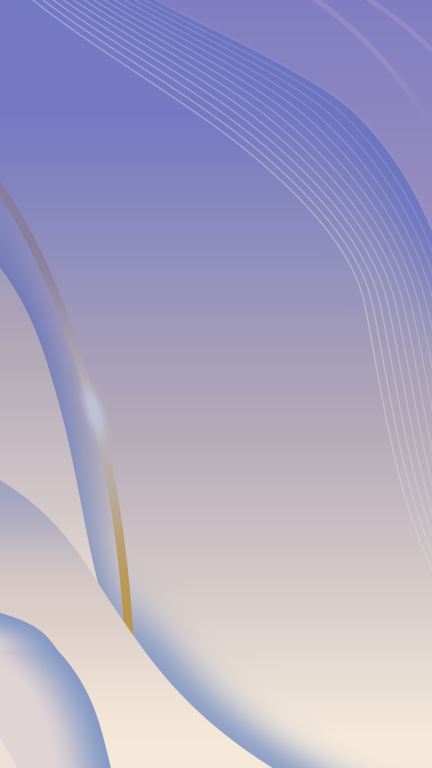
A WebGL 1 fragment shader for this background:

```glsl
precision highp float;
// Dusk-to-cream gradient with curved paper layers, a fine-lined ribbon and a gold strip.

uniform vec2 u_resolution;

// Hermite span; knots are (depth, x, slope). Returns x and slope, extended straight past the ends.
vec2 span(float y, vec3 a, vec3 b) {
  float h = b.x - a.x;
  float inside = clamp(y, a.x, b.x);
  float t = (inside - a.x) / h;
  float m = (b.y - a.y) / h;
  float u = a.z - m, v = b.z - m;
  float x = mix(a.y, b.y, t) + h * t * (1.0 - t) * (u * (1.0 - t) - v * t);
  float slope = m + (1.0 - t) * (1.0 - 3.0 * t) * u + t * (3.0 * t - 2.0) * v;
  return vec2(x + slope * (y - inside), slope);
}

vec2 curve(float y, vec3 a, vec3 b, vec3 c) {
  return y < b.x ? span(y, a, b) : span(y, b, c);
}

// Signed distance to a curve, positive on its right.
float side(float x, vec2 c) {
  return (x - c.x) * inversesqrt(1.0 + c.y * c.y);
}

// Smooth coverage of the region where d is positive.
float cover(float d) {
  float soft = 0.75 / u_resolution.y;
  return smoothstep(-soft, soft, d);
}

vec3 backdrop(float y) {
  vec3 c = mix(vec3(0.455, 0.475, 0.76), vec3(0.70, 0.66, 0.715), clamp((y - 0.15) / 0.4, 0.0, 1.0));
  return mix(c, vec3(0.96, 0.915, 0.855), clamp((y - 0.55) / 0.41, 0.0, 1.0));
}

void main() {
  // Canvas heights, with y measured as depth from the top.
  vec2 p = gl_FragCoord.xy / u_resolution.y;
  p.y = 1.0 - p.y;
  vec3 color = backdrop(p.y);

  // Ribbon: shaded outer edge and the mauve field beyond it
  vec3 innerMid = vec3(0.2, 0.326, 1.2);
  vec3 innerLow = vec3(0.397, 0.475, 0.2);
  vec2 inner = p.y < 0.2
    ? span(p.y, vec3(0.0, 0.043, 1.25), innerMid)
    : curve(p.y, innerMid, innerLow, vec3(0.742, 0.5625, 0.45));
  vec3 outerMid = vec3(0.154, 0.469, 0.95);
  vec3 outerLow = vec3(0.2995, 0.5625, 0.42);
  vec2 outer = p.y < 0.154
    ? span(p.y, vec3(0.0, 0.202, 1.9), outerMid)
    : curve(p.y, outerMid, outerLow, vec3(0.742, 0.667, 0.28));
  float beyond = side(p.x, outer);
  float shade = exp(-pow(beyond / 0.055, 2.0)) * (1.0 - smoothstep(0.25, 0.5, p.y));
  color = mix(color, vec3(0.42, 0.455, 0.755), 0.85 * shade);
  vec3 mauve = mix(vec3(0.505, 0.49, 0.76), vec3(0.59, 0.55, 0.75), clamp(p.y * 3.6, 0.0, 1.0));
  color = mix(color, mauve, cover(beyond));

  // Fine lines spread between the two ribbon edges
  float across = (p.x - inner.x) / (outer.x - inner.x);
  float nearest = floor(across * 12.0 + 0.5);
  float lineSlope = mix(inner.y, outer.y, across);
  float gap = (outer.x - inner.x) / 12.0 * inversesqrt(1.0 + lineSlope * lineSlope);
  float line = cover(0.0009 - abs(across * 12.0 - nearest) * gap);
  line *= step(0.0, nearest) * step(nearest, 12.0);
  color = mix(color, vec3(0.86, 0.85, 0.89), line * (0.46 - 0.3 * across));

  // Faint strokes in the upper right
  float strokeA = side(p.x, span(p.y, vec3(0.0, 0.412, 1.35), vec3(0.156, 0.557, 0.65)));
  float strokeB = side(p.x, span(p.y, vec3(0.0, 0.481, 1.6), vec3(0.065, 0.5625, 1.1)));
  float strokes = max(cover(0.0035 - abs(strokeA)), cover(0.003 - abs(strokeB)));
  color = mix(color, vec3(0.68, 0.61, 0.79), 0.4 * strokes * (1.0 - smoothstep(0.07, 0.18, p.y)));

  // Soft shadow to the right of the lower layer
  vec2 hill = curve(p.y, vec3(0.625, 0.0, 1.6), vec3(0.781, 0.142, 0.67), vec3(1.0, 0.355, 1.6));
  float hillSide = side(p.x, hill);
  float hillShade = exp(-pow(max(hillSide, 0.0) / 0.042, 2.0)) * smoothstep(0.70, 0.86, p.y);
  color = mix(color, vec3(0.52, 0.60, 0.77), 0.9 * hillShade);

  // Blue fold between the left panel and the strip
  vec2 strip = curve(p.y, vec3(0.241, -0.003, 0.68), vec3(0.521, 0.1185, 0.3), vec3(0.827, 0.168, 0.07));
  vec2 panel = curve(p.y, vec3(0.348, 0.0, 0.75), vec3(0.521, 0.0755, 0.28), vec3(0.759, 0.1276, 0.25));
  float stripSide = side(p.x, strip);
  float fold = clamp((p.x - panel.x) / (strip.x - panel.x), 0.0, 1.0);
  vec3 foldBlue = mix(vec3(0.43, 0.47, 0.73), vec3(0.54, 0.60, 0.75), smoothstep(0.35, 0.75, p.y));
  color = mix(color, foldBlue, 0.9 * (1.0 - fold) * cover(-stripSide));

  // Strip turning from mauve to gold, with a bright glint
  vec3 gold = mix(vec3(0.53, 0.49, 0.62), vec3(0.72, 0.69, 0.71), smoothstep(0.3, 0.55, p.y));
  gold = mix(gold, vec3(0.73, 0.59, 0.31), smoothstep(0.56, 0.8, p.y));
  color = mix(color, gold, cover(0.0058 - abs(stripSide)));
  vec2 glint = vec2(stripSide, p.y - 0.536) / vec2(0.0115, 0.034);
  color = mix(color, vec3(0.75, 0.76, 0.85), 0.95 * exp(-pow(dot(glint, glint), 1.5)));

  // Pale left panel
  color = mix(color, backdrop(p.y + 0.09), cover(-side(p.x, panel)));

  // Lower layer
  vec3 hillColor = mix(vec3(0.62, 0.63, 0.75), vec3(0.84, 0.785, 0.77), smoothstep(0.61, 0.78, p.y));
  hillColor = mix(hillColor, vec3(0.96, 0.91, 0.85), smoothstep(0.74, 0.98, p.y));
  color = mix(color, hillColor, cover(-hillSide));

  // Corner petal with a blue rim and a cream wedge
  vec2 petal = curve(p.y, vec3(0.798, 0.0, 3.5), vec3(0.85, 0.078, 0.9), vec3(1.0, 0.1445, 0.25));
  float petalSide = -side(p.x, petal);
  vec3 petalColor = mix(vec3(0.50, 0.59, 0.77), vec3(0.88, 0.83, 0.83), smoothstep(-0.01, 0.075, petalSide));
  float wedge = side(p.x, span(p.y, vec3(0.961, 0.0, 0.65), vec3(1.0, 0.022, 0.5)));
  petalColor = mix(petalColor, vec3(0.93, 0.88, 0.84), cover(-wedge));
  color = mix(color, petalColor, cover(petalSide));

  gl_FragColor = vec4(color, 1.0);
}
```
